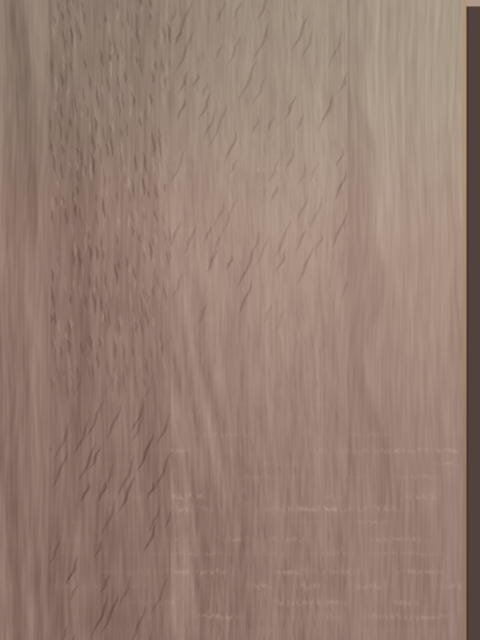
A WebGL 2 fragment shader for this texture:

```glsl
#version 300 es
precision highp float;
// Pale oak board of four joined staves with a dark gap along its right edge.
// Stretched gradient noise makes fibres and broad figure; jittered cells hold
// slanted pore flecks; broken rows form pale saw marks under uneven light.

uniform vec2 u_resolution;
out vec4 fragColor;

const vec3 WOOD_DARK  = vec3(0.46, 0.365, 0.325);
const vec3 WOOD_MID   = vec3(0.595, 0.492, 0.45);
const vec3 WOOD_LIGHT = vec3(0.69, 0.60, 0.54);
const vec3 EDGE_BAND  = vec3(0.66, 0.55, 0.43);
const vec3 GAP_COLOUR = vec3(0.32, 0.26, 0.24);
const vec3 TOP_TINT   = vec3(-0.022, 0.012, 0.002);
const vec3 SEAMS      = vec3(0.078, 0.267, 0.543);
const float BOARD_EDGE   = 0.727;
const float ASPECT       = 0.75;
const float FIBRE_AMOUNT = 0.42;
const float FLECK_AMOUNT = 0.75;
const float SAW_AMOUNT   = 0.65;
const float SAW_PITCH    = 0.024;

vec2 hash2(vec2 cell) {
    uvec2 q = uvec2(ivec2(cell)) * uvec2(1597334673u, 3812015801u);
    uint n = (q.x ^ q.y) * 1597334673u;
    n = (n ^ (n >> 15)) * 2246822519u;
    n ^= n >> 13;
    return vec2(n & 65535u, n >> 16) / 65535.0;
}

float cornerDot(vec2 cell, vec2 offset) {
    float angle = 6.28319 * hash2(cell).x;
    return dot(vec2(cos(angle), sin(angle)), offset);
}

float gradientNoise(vec2 p) {
    vec2 i = floor(p), f = p - i;
    vec2 w = f * f * f * (f * (f * 6.0 - 15.0) + 10.0);
    vec2 e = vec2(1.0, 0.0);
    float low = mix(cornerDot(i, f), cornerDot(i + e, f - e), w.x);
    float high = mix(cornerDot(i + e.yx, f - e.yx), cornerDot(i + 1.0, f - 1.0), w.x);
    return mix(low, high, w.y);
}

// Soft window between two positions
float span(float x, float a, float b, float soft) {
    return smoothstep(a - soft, a + soft, x) * (1.0 - smoothstep(b - soft, b + soft, x));
}

// Tapered strokes, one per jittered cell, sheared by tilt
float flecks(vec2 p, vec2 cell, float tilt, float density, float halfWidth, float seed) {
    vec2 q = vec2(p.x - tilt * p.y, p.y);
    vec2 base = floor(q / cell);
    float soft = 0.0006 + 0.6 / u_resolution.y, cover = 0.0;
    for (int k = 0; k < 9; k++) {
        vec2 id = base + vec2(k % 3 - 1, k / 3 - 1);
        vec2 place = hash2(id + seed), kind = hash2(id + seed + 311.0);
        vec2 d = q - (id + 0.5 + 0.8 * (place - 0.5)) * cell;
        float t = d.y / (cell.y * mix(0.2, 0.6, kind.y));
        float bend = cell.x * 0.08 * (t * t + sin(5.0 * t + 6.0 * place.x) * 0.6);
        float taper = max(1.0 - t * t, 0.0);
        float stroke = 1.0 - smoothstep(0.0, soft + halfWidth * taper, abs(d.x + bend) - 0.4 * halfWidth * taper);
        cover = max(cover, stroke * sqrt(taper) * step(kind.x, density) * mix(0.5, 1.0, place.y));
    }
    return cover;
}

// Pale horizontal rows broken up by the fibres
float sawMarks(vec2 p) {
    float y = p.y + 0.004 * gradientNoise(vec2(p.x * 90.0, p.y * 12.0));
    float row = floor(y / SAW_PITCH);
    vec2 h = hash2(vec2(row, 71.0));
    float d = y - (row + mix(0.3, 0.7, h.x)) * SAW_PITCH;
    float band = exp(-pow(d / mix(0.002, 0.0045, h.y), 2.0));
    float patches = smoothstep(-0.12, 0.3, gradientNoise(vec2(p.x * 13.0, row * 3.7)));
    float broken = smoothstep(-0.35, 0.3, gradientNoise(p * vec2(190.0, 110.0)));
    return band * patches * broken * mix(0.3, 1.0, h.y);
}

void main() {
    vec2 p = gl_FragCoord.xy / u_resolution * vec2(ASPECT, 1.0);
    float px = 1.0 / u_resolution.y;
    float stave1 = 1.0 - smoothstep(SEAMS.x - 0.002, SEAMS.x + 0.002, p.x);
    float stave2 = span(p.x, SEAMS.x, SEAMS.y, 0.002);
    float stave3 = span(p.x, SEAMS.y, SEAMS.z, 0.001);
    float stave4 = smoothstep(SEAMS.z - 0.001, SEAMS.z + 0.001, p.x);

    // Uneven light
    float across = smoothstep(0.0, 0.7, p.x), up = smoothstep(0.05, 0.85, p.y);
    float tone = mix(mix(-0.45, -0.05, across), mix(-0.25, 0.85, across), up);
    tone += 0.4 * exp(-dot(p - vec2(0.40, 0.62), p - vec2(0.40, 0.62)) / 0.045);

    // Fibres and broad figure
    float sway = 0.012 * gradientNoise(p * vec2(6.0, 3.0));
    float x = p.x + sway;
    tone += FIBRE_AMOUNT * gradientNoise(vec2(x * 190.0, p.y * 16.0));
    tone += FIBRE_AMOUNT * 0.7 * gradientNoise(vec2(x * 75.0, p.y * 5.0 + 40.0));
    tone += 0.4 * gradientNoise(vec2(x * 20.0, p.y * 2.0 + 9.0));
    tone += 0.7 * stave1 * gradientNoise(vec2((x + 0.04 * p.y) * 48.0, p.y * 2.5));
    float leaning = stave3 * (1.0 - smoothstep(0.31, 0.37, p.x)) * (1.0 - smoothstep(0.5, 0.62, p.y));
    tone += 0.8 * leaning * gradientNoise(vec2((x + 0.2 * p.y) * 52.0, p.y * 4.0));
    float heartEdge = 0.585 + 0.06 * gradientNoise(vec2(3.3, p.y * 5.0));
    tone -= 0.38 * stave4 * (1.0 - smoothstep(heartEdge - 0.004, heartEdge + 0.008, x)) * smoothstep(0.1, 0.4, p.y);
    tone += 0.13 * stave4 * smoothstep(0.45, 0.9, p.y) * sin(x * 480.0);
    tone -= 0.12 * stave2;

    // Pore flecks: slanted below and in the middle, short and steep at upper left
    float slanted = stave3 * smoothstep(0.42, 0.56, p.y) + stave2 * (1.0 - smoothstep(0.3, 0.45, p.y));
    float steep = stave2 * smoothstep(0.3, 0.5, p.y) + 0.35 * stave3;
    tone -= FLECK_AMOUNT * slanted * flecks(p, vec2(0.025, 0.06), 0.42, 0.65, 0.0018, 17.0);
    tone -= FLECK_AMOUNT * 0.8 * steep * flecks(p, vec2(0.012, 0.034), -0.12, 0.6, 0.0014, 503.0);
    tone += 0.45 * steep * flecks(p, vec2(0.013, 0.03), -0.06, 0.45, 0.0012, 907.0);

    // Saw marks
    float sawn = 1.0 - smoothstep(0.28, 0.4, p.y) + 0.5 * span(p.y, 0.62, 0.75, 0.02) * stave3;
    tone += SAW_AMOUNT * sawn * (stave3 + stave4 + 0.3 * stave2) * sawMarks(p);

    // Colour, edge band and gap
    vec3 colour = mix(WOOD_MID, tone > 0.0 ? WOOD_LIGHT : WOOD_DARK, min(abs(tone), 1.25));
    colour += TOP_TINT * smoothstep(0.6, 1.0, p.y);
    colour = mix(colour, EDGE_BAND * mix(0.85, 1.05, up), 0.7 * smoothstep(-0.006, -0.003, p.x - BOARD_EDGE));
    vec3 gap = GAP_COLOUR * mix(0.7, 1.0, smoothstep(0.0, 0.008, p.x - BOARD_EDGE));
    gap = mix(gap, WOOD_LIGHT, smoothstep(0.99 - px, 0.99 + px, p.y));
    colour = mix(colour, gap, smoothstep(-px, px, p.x - BOARD_EDGE - 0.002));
    fragColor = vec4(colour, 1.0);
}
```
